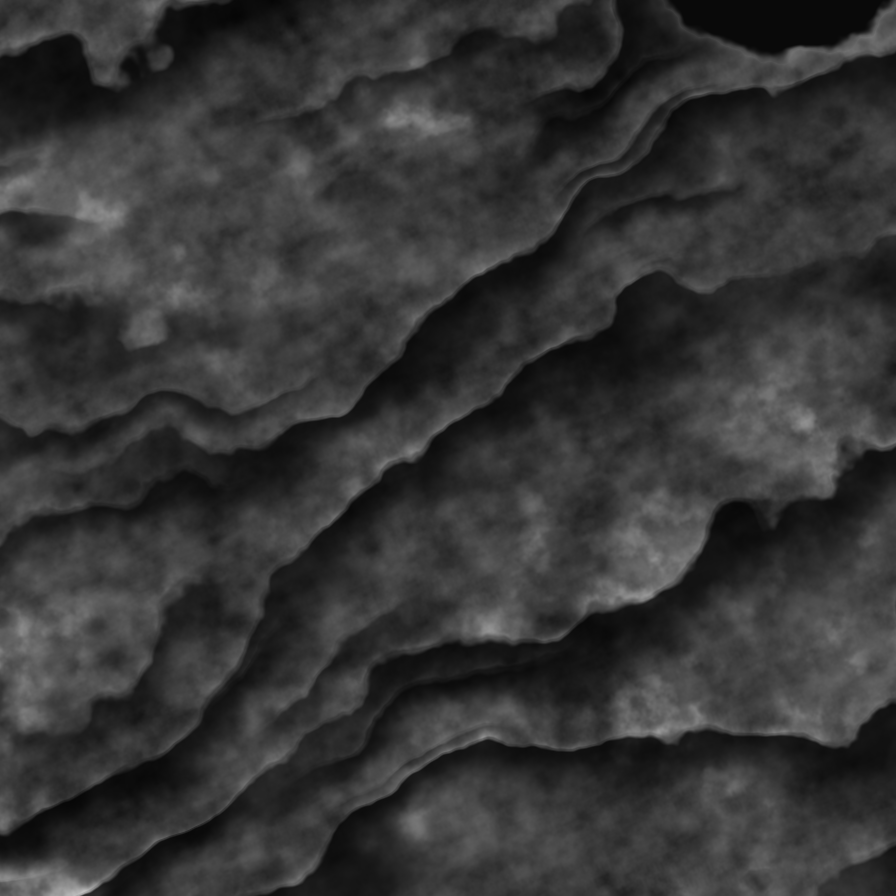
This texture is drawn by a WebGL 1 fragment shader. Its source:

```glsl
precision highp float;
// Dark rocky slope in grey: diagonal ledges with pale rims, deep shadows and fine grain.

uniform vec2 u_resolution;

const float SLOPE_ANGLE = 0.46;
const float LIT_ROCK = 0.235;
const float VOID_TONE = 0.035;

float hash(vec2 cell) {
  return fract(sin(dot(cell, vec2(127.1, 311.7))) * 43758.55);
}

float noise(vec2 p) {
  vec2 cell = floor(p);
  vec2 f = fract(p);
  vec2 w = f * f * (3.0 - 2.0 * f);
  float low = mix(hash(cell), hash(cell + vec2(1.0, 0.0)), w.x);
  float high = mix(hash(cell + vec2(0.0, 1.0)), hash(cell + vec2(1.0, 1.0)), w.x);
  return mix(low, high, w.y);
}

mat2 rotation(float angle) {
  float c = cos(angle);
  float s = sin(angle);
  return mat2(c, -s, s, c);
}

// Layered noise in 0..1, each octave turned to hide the lattice
float fbm(vec2 p) {
  mat2 turn = rotation(0.65);
  float sum = 0.0;
  float weight = 0.5;
  for (int i = 0; i < 4; i++) {
    sum += weight * noise(p);
    p = turn * p * 2.03 + vec2(17.3, 9.1);
    weight *= 0.5;
  }
  return sum / 0.9375;
}

// Shadow under each step of a height field: slow fade, sharp upper edge
float ledgeShadow(float height, float start, float edge) {
  float f = fract(height);
  return smoothstep(start, 0.92, f) * (1.0 - smoothstep(1.0 - edge, 1.0, f));
}

// Thin light rim just above each step
float ledgeRim(float height, float edge, float falloff) {
  float f = fract(height);
  return smoothstep(0.0, edge, f) * exp(-f * falloff);
}

// Signed distance to the dark gap at the upper right, negative inside
float gapDistance(vec2 p) {
  float rough = 0.05 * (fbm(p * 16.0) - 0.5);
  return length((p - vec2(0.88, 1.04)) * vec2(0.75, 1.0)) - 0.105 + rough;
}

float rockTone(vec2 p) {
  vec2 q = rotation(SLOPE_ANGLE) * p;

  // Wandering height fields for broad and small ledges
  float bend = fbm(q * vec2(2.2, 3.0) + 4.7) - 0.5;
  float jag = fbm(p * 15.0 + 31.0) - 0.5;
  float broadHeight = q.y * 4.6 + 2.6 * bend + 0.3 * jag;
  float smallHeight = q.y * 10.0 + 3.6 * bend + 0.6 * jag + 0.35;

  // Ledges come and go along the slope
  float broadMask = smoothstep(0.2, 0.5, noise(q * vec2(2.6, 3.4) + 12.0));
  float smallMask = smoothstep(0.45, 0.72, noise(q * vec2(4.0, 5.0) + 51.0));

  float shadow = broadMask * ledgeShadow(broadHeight, 0.38, 0.04);
  float smallShadow = smallMask * ledgeShadow(smallHeight, 0.45, 0.08);
  float rim = broadMask * ledgeRim(broadHeight, 0.03, 13.0);
  rim += 0.6 * smallMask * ledgeRim(smallHeight, 0.06, 9.0);

  // Grain: soft mottling, fine specks and streaks along the slope
  float mottle = fbm(p * 11.0 + 7.0) - 0.5;
  float speck = fbm(p * 46.0 + 23.0) - 0.5;
  float streak = fbm(q * vec2(18.0, 55.0) + 3.0) - 0.5;
  float grain = 0.18 * mottle + 0.2 * speck + 0.1 * streak;

  // Pale weathered patches
  float patches = smoothstep(0.5, 0.85, fbm(p * 4.5 + 63.0) + 0.3 * mottle);
  float glint = smoothstep(0.45, 0.85, fbm(p * 30.0 + 81.0));

  float tone = LIT_ROCK + 0.16 * (fbm(p * 3.0 + 40.0) - 0.5) + grain;
  tone += patches * (0.1 + 0.3 * glint);
  tone *= (1.0 - 0.76 * shadow) * (1.0 - 0.55 * smallShadow);
  tone += rim * (0.05 + 0.24 * noise(p * 26.0 + 5.0)) * (0.7 + speck);
  return tone;
}

void main() {
  vec2 p = gl_FragCoord.xy / u_resolution.y;
  float tone = rockTone(p);

  // Gap with a bright broken border
  float gap = gapDistance(p);
  tone += 0.15 * exp(-abs(gap - 0.006) * 110.0);
  tone = mix(VOID_TONE, tone, smoothstep(-0.005, 0.004, gap));

  gl_FragColor = vec4(vec3(clamp(tone, 0.02, 0.75)), 1.0);
}
```
